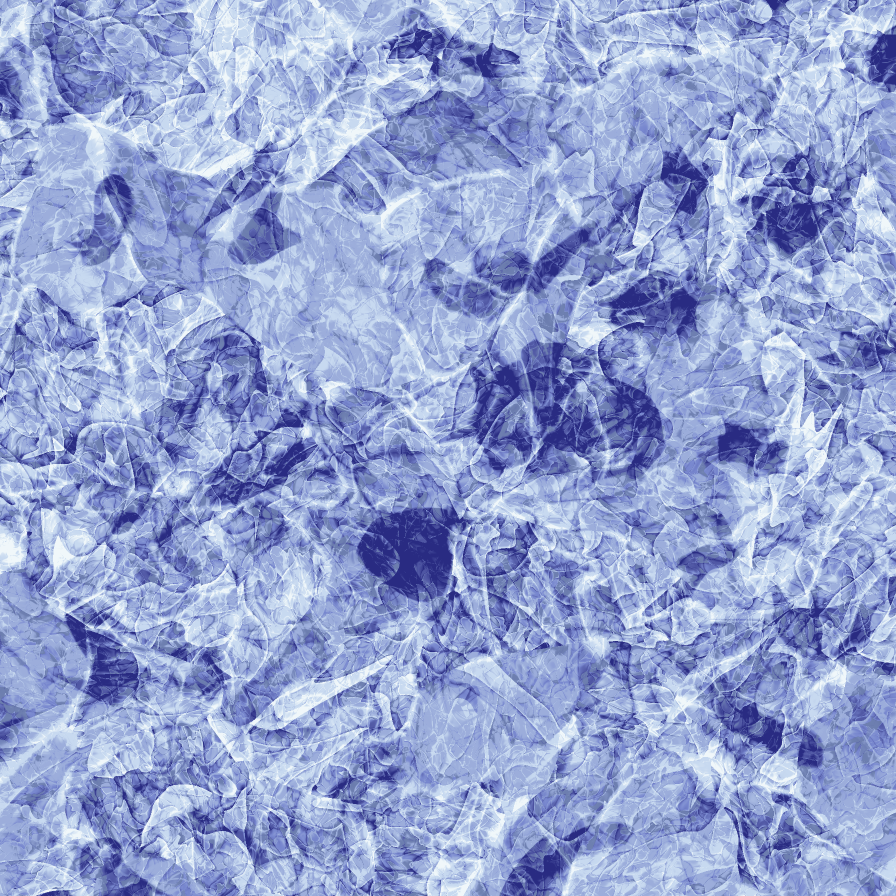
A WebGL 2 fragment shader for this texture:

```glsl
#version 300 es
precision highp float;

uniform vec2 u_resolution;
out vec4 fragColor;

const float TAU = 6.2832;

struct Cell {
    float radius;  // distance to the nearest seed
    float gap;     // zero on the border between two cells
    float id;      // random value of the cell
};

vec2 hash2(vec2 p) {
    vec3 a = fract(p.xyx * vec3(0.1031, 0.1030, 0.0973));
    a += dot(a, a.yzx + 33.33);
    return fract((a.xx + a.yz) * a.zy);
}

vec2 rotate(vec2 p, float angle) {
    float c = cos(angle), s = sin(angle);
    return vec2(c * p.x - s * p.y, s * p.x + c * p.y);
}

// Layered sines that bend straight borders into curls
vec2 warp(vec2 p, float amplitude) {
    float frequency = 1.3;
    for (int i = 0; i < 4; i++) {
        vec2 phase = vec2(1.7, 4.1) * float(i + 1);
        p += amplitude * sin(rotate(p.yx, 0.8 * float(i)) * frequency + phase);
        frequency *= 1.9;
        amplitude *= 0.55;
    }
    return p;
}

Cell cellular(vec2 p) {
    vec2 base = floor(p);
    float nearest = 9.0, second = 9.0, id = 0.0;
    for (int y = -1; y <= 1; y++) {
        for (int x = -1; x <= 1; x++) {
            vec2 corner = base + vec2(x, y);
            float d = length(corner + hash2(corner) - p);
            if (d < nearest) {
                second = nearest;
                nearest = d;
                id = hash2(corner + 71.0).x;
            } else {
                second = min(second, d);
            }
        }
    }
    return Cell(nearest, second - nearest, id);
}

// Slow light and shade, roughly -1 to 1
float mood(vec2 p) {
    vec2 w = warp(p, 0.5);
    return 0.5 * (sin(w.x * 1.9 + 0.6) * sin(w.y * 2.3 + 1.1) + sin(w.x * 3.7 - w.y * 3.1));
}

// Broken facets at four sizes; x is tone, y is the finest random value
vec2 facets(vec2 p) {
    float tone = 0.0, scale = 13.0, strength = 0.35, grain = 0.0;
    for (int i = 0; i < 4; i++) {
        vec2 q = rotate(p, 1.1 * float(i)) * scale + 17.0 * float(i);
        Cell facet = cellular(warp(q, 0.42));
        float bands = 0.5 * sin(facet.radius * 8.0 + facet.id * TAU);
        float crack = 1.0 - smoothstep(0.02, 0.18, facet.gap);
        float glint = mix(-0.65, 0.9, smoothstep(0.45, 0.6, fract(facet.id * 37.3)));
        tone += strength * (mix(facet.id - 0.5, bands, 0.4) + crack * glint);
        grain = facet.id;
        scale *= 1.9;
        strength *= 0.86;
    }
    return vec2(tone, grain);
}

vec3 iceColor(float tone, float grain) {
    vec3 color = mix(vec3(0.16, 0.17, 0.51), vec3(0.32, 0.35, 0.65), smoothstep(0.05, 0.25, tone));
    color = mix(color, vec3(0.47, 0.53, 0.81), smoothstep(0.25, 0.43, tone));
    color = mix(color, vec3(0.61, 0.68, 0.86), smoothstep(0.42, 0.60, tone));
    color = mix(color, vec3(0.78, 0.85, 0.94), smoothstep(0.68, 0.88, tone));
    color = mix(color, vec3(0.94, 0.97, 0.98), smoothstep(0.98, 1.25, tone));
    // Grey veil in the half shadows
    float halfShadow = smoothstep(0.24, 0.36, tone) * (1.0 - smoothstep(0.48, 0.62, tone));
    return mix(color, vec3(0.42, 0.49, 0.67), 0.85 * halfShadow * smoothstep(0.5, 0.7, grain));
}

vec3 crushedIce(vec2 uv) {
    // Large chunks, each with its own direction and clarity
    Cell chunk = cellular(warp(uv * 6.5, 0.3));
    vec2 local = rotate(uv, chunk.id * TAU) * vec2(1.0, 1.3) + chunk.id * 13.0;
    vec2 detail = facets(local);
    float clarity = mix(0.55, 1.1, smoothstep(0.1, 0.6, fract(chunk.id * 23.7)));
    float shade = mood(uv * 4.0);
    float tone = 0.62 + 0.2 * (chunk.id - 0.5) + 0.07 * shade + clarity * detail.x;

    // Deep pockets between the pieces
    Cell pocket = cellular(warp(uv * 14.0 + 5.0, 0.45));
    float depth = 1.0 - smoothstep(0.08, 0.14, pocket.id + 0.05 * shade);
    tone -= 0.38 * depth * smoothstep(0.0, 0.12, pocket.gap);

    // Broken bright rims with dark stretches
    float rim = 1.0 - smoothstep(0.02, 0.1, chunk.gap);
    float stretchTone = mood(uv * 17.0 + 3.0);
    tone += rim * (0.36 * smoothstep(-0.1, 0.3, stretchTone) - 0.25 * smoothstep(0.3, 0.6, -stretchTone));
    return iceColor(tone, detail.y);
}

void main() {
    float size = min(u_resolution.x, u_resolution.y);
    vec3 color = vec3(0.0);
    // Four samples smooth the sharp borders
    for (int i = 0; i < 4; i++) {
        vec2 offset = vec2(i & 1, i >> 1) * 0.5 - 0.25;
        color += crushedIce((gl_FragCoord.xy + offset) / size);
    }
    fragColor = vec4(color * 0.25, 1.0);
}
```
